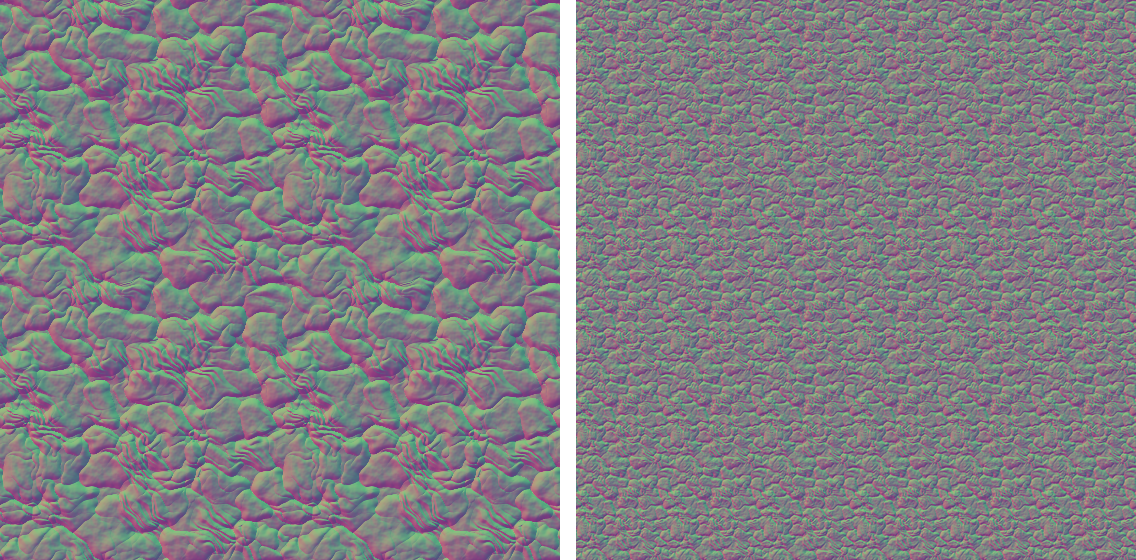
Left: one tile. Right: repeated 3 by 3.
Write a WebGL 1 fragment shader that draws this texture map.

```glsl
precision highp float;
// Tangent-space normal map of crowded, folded rock lumps, tiled two by two.
uniform vec2 u_resolution;

vec2 hash2(vec2 p) {
  vec3 q = fract(p.xyx * vec3(0.1031, 0.1030, 0.0973));
  q += dot(q, q.yzx + 33.33);
  return fract((q.xx + q.yz) * q.zy);
}

// Gradient noise that wraps after a whole number of cells.
float noise(vec2 p, vec2 period, float seed) {
  vec2 cell = floor(p), f = p - cell;
  vec2 blend = f * f * f * (f * (f * 6.0 - 15.0) + 10.0);
  vec4 corner;
  for (int k = 0; k < 4; k++) {
    vec2 o = vec2(mod(float(k), 2.0), floor(float(k) * 0.5));
    float angle = 6.28318 * hash2(mod(cell + o, period) + seed).x;
    float value = dot(vec2(cos(angle), sin(angle)), f - o);
    if (k == 0) corner.x = value;
    else if (k == 1) corner.y = value;
    else if (k == 2) corner.z = value;
    else corner.w = value;
  }
  vec2 row = mix(corner.xz, corner.yw, blend.x);
  return mix(row.x, row.y, blend.y);
}

// Overlapping domes with broad flat tops and steep rims; the highest one shows.
float lumps(vec2 p, float count, float seed) {
  vec2 cell = floor(p * count), f = p * count - cell;
  float top = 0.0;
  for (int j = -1; j <= 1; j++) {
    for (int i = -1; i <= 1; i++) {
      vec2 o = vec2(float(i), float(j));
      vec2 id = mod(cell + o, count) + seed;
      vec2 shape = hash2(id + 41.0);
      vec2 d = f - o - 0.15 - 0.7 * hash2(id);
      vec2 e = vec2(dot(d, vec2(0.85, -0.40)), dot(d, vec2(0.45, 1.05)));
      float radius = mix(0.5, 0.88, shape.x);
      float t = dot(e, e) / (radius * radius);
      float tilt = dot(d, hash2(id + 87.0) - 0.5);
      float dome = (0.5 + 0.3 * shape.y + 0.3 * tilt) * (1.0 - t * t * t);
      top = max(top, t < 1.0 ? dome : 0.0);
    }
  }
  return top;
}

float height(vec2 p) {
  // Bend the lumps into folds.
  vec2 w = p + 0.06 * vec2(noise(p * 6.0, vec2(6.0), 3.0),
                           noise(p * 6.0, vec2(6.0), 19.0));
  w += 0.03 * vec2(noise(p * 14.0, vec2(14.0), 7.0),
                   noise(p * 14.0, vec2(14.0), 29.0));
  w += 0.008 * vec2(noise(p * 31.0, vec2(31.0), 13.0),
                    noise(p * 31.0, vec2(31.0), 37.0));
  float rough = smoothstep(-0.15, 0.25, noise(p * 4.0, vec2(4.0), 53.0));
  float h = lumps(w, 9.0, 5.0) / 9.0;
  h += (0.1 + 0.8 * rough) * lumps(w, 17.0, 61.0) / 17.0;

  // Sparse diagonal cracks, sheared by whole repeats.
  vec2 grain = vec2(w.x * 9.0, (w.x + w.y) * 24.0);
  float crack = abs(noise(grain, vec2(9.0, 24.0), 71.0));
  float folded = smoothstep(0.05, 0.35, noise(p * 5.0, vec2(5.0), 97.0));
  h += 0.025 * folded * smoothstep(0.0, 0.3, crack);

  // Soft dents and fine grit.
  h += 0.016 * noise(w * 19.0, vec2(19.0), 11.0);
  h += 0.005 * noise(p * 41.0, vec2(41.0), 17.0);
  h += 0.0016 * noise(p * 85.0, vec2(85.0), 23.0);
  return h;
}

void main() {
  vec2 p = fract(gl_FragCoord.xy / u_resolution * 2.0);
  vec2 e = vec2(0.002, 0.0);
  vec2 slope = vec2(height(p + e.xy) - height(p - e.xy),
                    height(p - e.yx) - height(p + e.yx)) / (2.0 * e.x);
  slope *= 0.75;
  slope /= sqrt(1.0 + dot(slope, slope));
  float steep = dot(slope, slope);
  vec2 tint = vec2(0.5, 0.488) + vec2(0.23, 0.28) * slope;
  gl_FragColor = vec4(tint, 0.515 - 0.02 * steep, 1.0);
}
```
